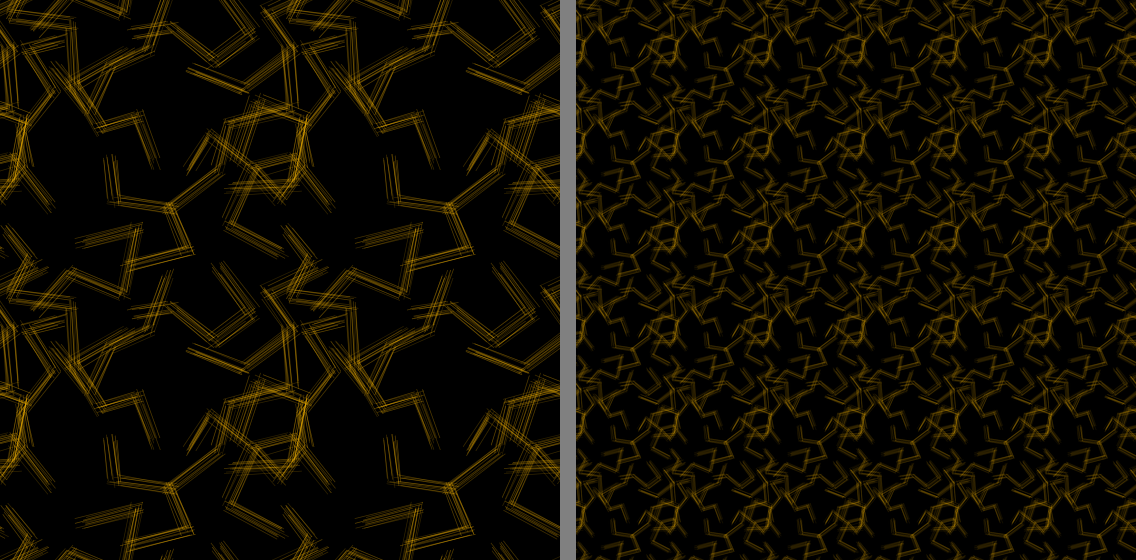
Left, the tile; right, the same tile 3 across and 3 down.
Reproduce this pattern procedurally as a three.js fragment shader.

```glsl
// Sketchy gold zigzag strokes, each a bundle of hairlines, on black in 2 by 2 repeats.
varying vec2 vUv;

const float REPEATS = 2.0;
const vec2 CHAIN_GRID = vec2(4.0, 3.0); // chains across and down in one tile
const int CHAINS = 12;
const int LINKS = 4;             // straight strokes per chain
const int HAIRS = 11;            // hairlines per stroke
const float HAIR_WIDTH = 0.0025; // lengths are in tile units
const float SPREAD = 0.025;
const float SKEW = 0.005;
const vec3 BACKGROUND = vec3(0.0);
const vec3 GOLD = vec3(1.0, 0.73, 0.0);

vec2 hash2(vec2 p) {
  vec3 q = fract(p.xyx * vec3(0.1031, 0.1030, 0.0973));
  q += dot(q, q.yzx + 33.33);
  return fract((q.xx + q.yz) * q.zy);
}

vec2 signedHash2(vec2 p) {
  return hash2(p) * 2.0 - 1.0;
}

float segmentDistance(vec2 p, vec2 a, vec2 b) {
  vec2 ap = p - a;
  vec2 ab = b - a;
  return length(ap - ab * clamp(dot(ap, ab) / dot(ab, ab), 0.0, 1.0));
}

// Share of a pixel covered by a line of the given width.
float lineCoverage(float dist, float width, float pixel) {
  float overlap = 0.5 * (width + pixel) - dist;
  return clamp(overlap, 0.0, min(width, pixel)) / pixel;
}

// Shortest offset between two points on the wrapping tile.
vec2 wrapOffset(vec2 offset) {
  return fract(offset + 0.5) - 0.5;
}

// Adds a bundle of nearly parallel hairlines, centred on the origin.
float addStroke(float ink, vec2 p, vec2 halfSpan, float seed, float pixel) {
  float reach = 1.5 * (SPREAD + SKEW) + HAIR_WIDTH + pixel;
  if (segmentDistance(p, -halfSpan, halfSpan) > reach) return ink;
  for (int i = 0; i < HAIRS; i++) {
    vec2 key = vec2(seed, float(i) * 3.0 + 11.0);
    vec2 shift = signedHash2(key) * SPREAD;
    vec2 a = shift - halfSpan + signedHash2(key + vec2(0.0, 1.0)) * SKEW;
    vec2 b = shift + halfSpan + signedHash2(key + vec2(0.0, 2.0)) * SKEW;
    float opacity = mix(0.16, 0.4, hash2(key + 71.0).x);
    float coverage = lineCoverage(segmentDistance(p, a, b), HAIR_WIDTH, pixel);
    ink = mix(ink, 1.0, opacity * coverage);
  }
  return ink;
}

// Adds one chain of strokes that turns sharply, mostly to alternate sides.
float addChain(float ink, vec2 p, vec2 start, float seed, float pixel) {
  vec2 joint = start;
  float heading = hash2(vec2(seed * 17.0, 5.0)).x * 6.2832;
  float side = 1.0;
  for (int i = 0; i < LINKS; i++) {
    float linkSeed = seed * 7.0 + float(i) + 3.0;
    vec2 shape = hash2(vec2(linkSeed, 91.0));
    float span = mix(0.12, 0.24, shape.y);
    vec2 halfSpan = 0.5 * span * vec2(cos(heading), sin(heading));
    vec2 local = wrapOffset(p - joint - halfSpan);
    ink = addStroke(ink, local, halfSpan, linkSeed, pixel);
    joint += 2.0 * halfSpan;
    side *= hash2(vec2(linkSeed, 57.0)).x < 0.7 ? -1.0 : 1.0;
    heading += side * mix(0.5, 2.2, shape.x);
  }
  return ink;
}

void main() {
  vec2 p = vUv * REPEATS;
  vec2 footprint = fwidth(p);
  float pixel = max(max(footprint.x, footprint.y), 0.00001);

  // Chains start on a staggered, jittered grid, so they fill the tile evenly.
  float ink = 0.0;
  for (int i = 0; i < CHAINS; i++) {
    float id = float(i);
    float row = floor((id + 0.5) / CHAIN_GRID.x);
    vec2 cell = vec2(id - row * CHAIN_GRID.x + row / CHAIN_GRID.y, row);
    vec2 start = (cell + 0.5 * hash2(vec2(id * 13.0, 23.0))) / CHAIN_GRID;
    ink = addChain(ink, p, start, id + 1.0, pixel);
  }
  gl_FragColor = vec4(mix(BACKGROUND, GOLD, ink), 1.0);
}
```
